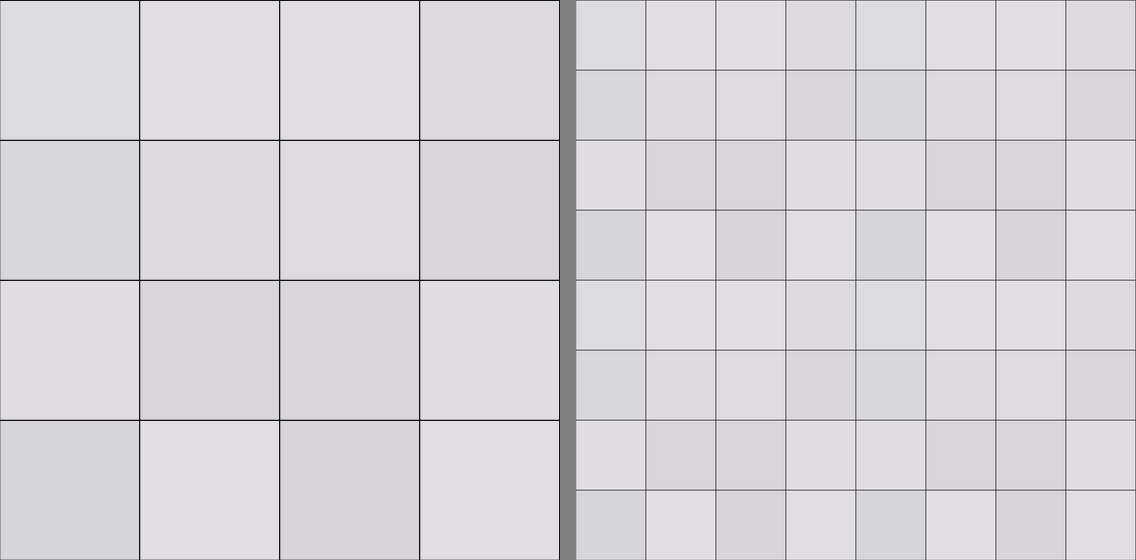
Left: one tile. Right: repeated 2 by 2.
Reproduce this pattern procedurally as a WebGL 2 fragment shader.

```glsl
#version 300 es
precision highp float;
// Draws a four by four grid of pale grey square tiles with thin dark joints.

uniform vec2 u_resolution;
out vec4 fragColor;

const int TILES = 4;                                // repeats across and down
const float JOINT_WIDTH = 0.00215;                  // in canvas units
const vec2 JOINT_SHIFT = vec2(-0.0006);             // joint centre, relative to the grid
const vec3 TILE_COLOR = vec3(0.862, 0.855, 0.866);
const vec3 JOINT_COLOR = vec3(0.03, 0.02, 0.04);
const float TONE_RANGE = 0.021;                     // brightness spread between tiles

// Relative tone of each tile, one row per line, from the bottom up.
const float TILE_TONE[16] = float[16](
    -1.00,  1.00, -0.95,  0.75,
     0.60, -0.70, -0.80,  0.55,
    -0.65,  0.05,  0.25, -0.80,
     0.10,  0.80,  0.70,  0.00
);

// Share of the pixel covered by the nearest joint, per axis.
vec2 jointCoverage(vec2 uv, vec2 pixelSize) {
    float count = float(TILES);
    vec2 gridPos = (uv - JOINT_SHIFT) * count;
    vec2 dist = abs(fract(gridPos + 0.5) - 0.5) / count;
    vec2 overlap = (0.5 * (JOINT_WIDTH + pixelSize) - dist) / pixelSize;
    return clamp(overlap, vec2(0.0), min(vec2(1.0), JOINT_WIDTH / pixelSize));
}

void main() {
    vec2 uv = gl_FragCoord.xy / u_resolution;

    // Flat tile colour with a tone of its own
    ivec2 tile = clamp(ivec2(floor(uv * float(TILES))), ivec2(0), ivec2(TILES - 1));
    vec3 color = TILE_COLOR + TONE_RANGE * TILE_TONE[tile.y * TILES + tile.x];

    // Joints, wrapping across the canvas edges
    vec2 joint = jointCoverage(uv, 1.0 / u_resolution);
    float coverage = 1.0 - (1.0 - joint.x) * (1.0 - joint.y);
    color = mix(color, JOINT_COLOR, coverage);

    fragColor = vec4(color, 1.0);
}
```
